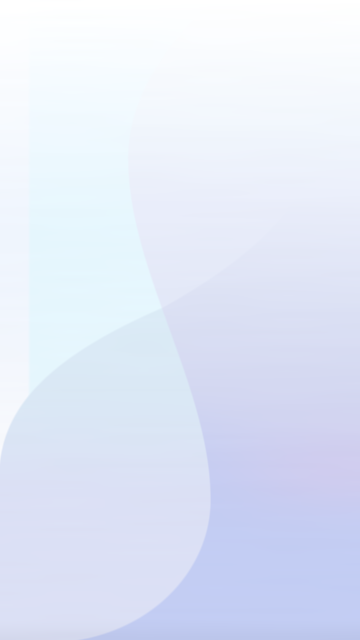
A Shadertoy shader for this background:

```glsl
float ramp(float a, float b, float x) {
    return clamp((x - a) / (b - a), 0.0, 1.0);
}

float hash(vec2 p) {
    vec3 q = fract(vec3(p.xyx) * 0.1031);
    q += dot(q, q.yzx + 33.33);
    return fract((q.x + q.y) * q.z);
}

float valueNoise(vec2 p) {
    vec2 i = floor(p), f = fract(p);
    f = f * f * (3.0 - 2.0 * f);
    return mix(mix(hash(i), hash(i + vec2(1, 0)), f.x),
               mix(hash(i + vec2(0, 1)), hash(i + vec2(1, 1)), f.x), f.y);
}

// Horizontal position of the tall S-shaped edge at a depth below the top
float ribbonEdge(float depth) {
    float x = 0.356 + 0.229 * smoothstep(0.247, 0.781, depth);
    float above = max(0.247 - depth, 0.0);
    float below = max(depth - 0.781, 0.0) / 0.223;
    return x + 3.88 * above * above - 0.451 * (1.0 - sqrt(max(1.0 - below * below, 0.0)));
}

// Horizontal position of the edge of the rising hill
float hillEdge(float depth) {
    float rise = max(depth - 0.221, 0.0) / 0.26;
    float foot = max(0.768 - depth, 0.0) / 0.286;
    return depth < 0.482 ? 0.868 - 0.417 * rise * rise : 0.451 * pow(foot, 2.6) - 0.004;
}

float rightOf(float signedDistance) {
    float w = fwidth(signedDistance);
    return smoothstep(-w, w, signedDistance);
}

// Pale cyan sky with a whiter strip along the left side
vec3 skyColor(float x, float d) {
    vec3 c = mix(vec3(1.0), vec3(0.95, 0.98, 1.0), ramp(0.0, 0.16, d));
    c = mix(c, vec3(0.9, 0.965, 0.993), ramp(0.16, 0.36, d));
    vec3 strip = mix(vec3(1.0), vec3(0.94, 0.962, 0.993), ramp(0.0, 0.33, d));
    strip = mix(strip, vec3(0.97, 0.975, 0.99), ramp(0.45, 0.7, d));
    return mix(strip, c, smoothstep(0.075, 0.087, x));
}

// Lavender veil above the hill
vec3 veilColor(float d) {
    vec3 c = mix(vec3(1.0), vec3(0.945, 0.965, 0.99), ramp(0.0, 0.2, d));
    c = mix(c, vec3(0.915, 0.93, 0.98), ramp(0.2, 0.32, d));
    return mix(c, vec3(0.89, 0.91, 0.97), ramp(0.32, 0.46, d));
}

// Periwinkle slope with a soft pink glow at the right
vec3 slopeColor(float x, float d) {
    vec3 c = mix(veilColor(min(d, 0.3)), vec3(0.86, 0.88, 0.955), ramp(0.3, 0.48, d));
    c = mix(c, vec3(0.825, 0.84, 0.943), ramp(0.48, 0.63, d));
    float tilt = d - 0.12 * (x - 0.6);
    c = mix(c, vec3(0.763, 0.803, 0.953), smoothstep(0.6, 0.77, tilt));
    vec2 g = (vec2(x, d) - vec2(0.95, 0.735)) / vec2(0.32, 0.07);
    return mix(c, vec3(0.82, 0.795, 0.93), 0.75 * exp(-dot(g, g)));
}

// Cool overlap inside both curves
vec3 overlapColor(float d) {
    vec3 c = mix(vec3(0.86, 0.922, 0.966), vec3(0.855, 0.91, 0.96), ramp(0.5, 0.61, d));
    return mix(c, vec3(0.86, 0.878, 0.96), smoothstep(0.6, 0.79, d));
}

void mainImage(out vec4 fragColor, in vec2 fragCoord) {
    vec2 uv = fragCoord / iResolution.xy;
    float depth = 1.0 - uv.y;

    // Combine the four areas cut by the two curves
    float ribbon = rightOf(uv.x - ribbonEdge(depth));
    float hill = rightOf(uv.x - hillEdge(depth));
    vec3 left = mix(skyColor(uv.x, depth), overlapColor(depth), hill);
    vec3 right = mix(veilColor(depth), slopeColor(uv.x, depth), hill);
    vec3 color = mix(left, right, ribbon);

    // Shaded foot and faint horizontal streaks
    color *= 1.0 - 0.035 * smoothstep(0.965, 1.0, depth);
    color += 0.006 * (valueNoise(uv * vec2(5.0, 110.0)) - 0.5);
    fragColor = vec4(clamp(color, 0.0, 1.0), 1.0);
}
```
